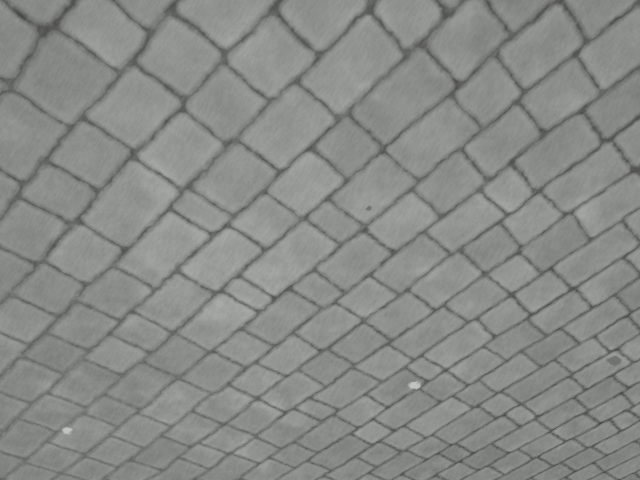
A WebGL 2 fragment shader for this texture:

```glsl
#version 300 es
precision highp float;
// Worn grey stone setts in diagonal rows, seen in steep perspective.
uniform vec2 u_resolution;
out vec4 outColor;

#define ROW_VANISH vec2(-1.632, -1.431)  // where the long joints meet
#define CROSS_VANISH_X 2.222             // where the cross joints meet
#define HORIZON_TILT 0.21
#define ROW_SIZE 0.1288
#define COLUMN_SIZE 0.074
#define ROW_SHIFT 5.73
#define STONE_LENGTH 1.42
#define LENGTH_JITTER 0.6
#define JOINT_HALF 0.035
#define CORNER 0.12
#define JOINT_DEPTH 0.105
#define STONE_TINT vec3(0.995, 1.008, 0.985)

float hash(vec2 p) {
  return fract(sin(dot(p, vec2(127.1, 311.7))) * 43758.5453);
}

float noise(vec2 p) {
  vec2 i = floor(p), f = fract(p);
  f = f * f * (3.0 - 2.0 * f);
  return mix(mix(hash(i), hash(i + vec2(1, 0)), f.x),
             mix(hash(i + vec2(0, 1)), hash(i + vec2(1, 1)), f.x), f.y);
}

float fbm(vec2 p) {
  float sum = 0.0, amp = 0.5;
  for (int k = 0; k < 4; k++) {
    sum += amp * noise(p);
    p = p * 2.03 + 17.3;
    amp *= 0.5;
  }
  return sum;
}

// Canvas point to ground plane, with one unit per row of stones.
vec2 groundPlane(vec2 p) {
  vec2 d = p - ROW_VANISH;
  float depth = d.y - HORIZON_TILT * d.x;
  return vec2((p.x - CROSS_VANISH_X) / (depth * COLUMN_SIZE),
              d.x / (depth * ROW_SIZE) - ROW_SHIFT);
}

// Uneven position of cross joint i in a row.
float crossJoint(float i, float row) {
  return i + LENGTH_JITTER * (hash(vec2(i, row)) - 0.5);
}

// Signed distance to the stone edge; also gives the stone's id.
float stoneDistance(vec2 g, out vec2 id) {
  float row = floor(g.y);
  float along = g.x / STONE_LENGTH + 9.0 * hash(vec2(row, 4.7));
  float i = floor(along);
  if (along < crossJoint(i, row)) i -= 1.0;
  else if (along >= crossJoint(i + 1.0, row)) i += 1.0;
  id = vec2(i, row);
  float left = crossJoint(i, row), right = crossJoint(i + 1.0, row);
  vec2 center = vec2(0.5 * (left + right) * STONE_LENGTH, row + 0.5);
  vec2 halfSize = vec2(0.5 * (right - left) * STONE_LENGTH, 0.5);
  float inset = JOINT_HALF + 0.02 * hash(id + 8.0) + CORNER;
  vec2 d = abs(vec2(along * STONE_LENGTH, g.y) - center) - halfSize + inset;
  return length(max(d, 0.0)) + min(max(d.x, d.y), 0.0) - CORNER;
}

// Small ragged speck lying on the ground.
float speck(vec2 p, vec2 at, float radius) {
  float r = length((p - at) * vec2(0.8, 1.2)) + 0.006 * (noise(p * 160.0) - 0.5);
  return 1.0 - smoothstep(radius * 0.6, radius * 1.2, r);
}

void main() {
  vec2 p = gl_FragCoord.xy / u_resolution.y;
  vec2 ground = groundPlane(p);
  float pixel = 0.5 * length(fwidth(ground));

  // Uneven laying and chipped edges
  vec2 wobble = vec2(noise(ground * 1.1), noise(ground * 1.1 + 31.0)) - 0.5;
  vec2 chips = vec2(fbm(ground * 7.0), fbm(ground * 7.0 + 53.0)) - 0.47;
  vec2 id;
  float d = stoneDistance(ground + 0.1 * wobble + 0.08 * chips, id);

  // Light pool fading to the borders
  float fade = smoothstep(0.1, 0.95, length((p - vec2(0.62, 0.58)) * vec2(0.8, 1.0)));
  float light = 0.574 - 0.07 * fade;

  // Streaked grain, slanted across the canvas
  vec2 slant = mat2(0.87, 0.5, -0.5, 0.87) * p;
  float grain = noise(slant * vec2(330.0, 80.0)) + 0.6 * noise(slant * vec2(190.0, 230.0)) - 0.8;

  // Stone faces: own tone, blotches, dusty rim
  float blotch = fbm(ground * 2.2 + 5.0 * hash(id)) - 0.47;
  float stone = light + 0.045 * (hash(id + 2.3) - 0.5) + 0.09 * blotch;
  stone += 0.04 * smoothstep(0.52, 0.75, fbm(ground * 0.9 + 12.0));
  stone += 0.015 * smoothstep(-0.22, -0.08, d) - 0.035 * smoothstep(-0.08, 0.0, d);

  // Joints: dark core with loose grit, dusted over near the lower left
  float grit = fbm(ground * vec2(5.0, 11.0)) - 0.47;
  float depth = JOINT_DEPTH + 0.065 * smoothstep(0.0, 0.05, d) - 0.22 * grit;
  depth *= mix(0.55, 1.0, smoothstep(0.15, 0.6, length(p * vec2(0.7, 1.0))));
  float soft = 0.032 + pixel;
  float tone = mix(stone, light - depth, smoothstep(-soft, soft, d)) + 0.03 * grain;

  // Pale scraps and dark spots
  tone = mix(tone, 0.76, max(speck(p, vec2(0.139, 0.102), 0.009), speck(p, vec2(0.863, 0.198), 0.010)));
  tone = mix(tone, 0.39, 0.7 * max(speck(p, vec2(1.28, 0.248), 0.013), speck(p, vec2(0.769, 0.566), 0.006)));
  outColor = vec4(tone * STONE_TINT, 1.0);
}
```
